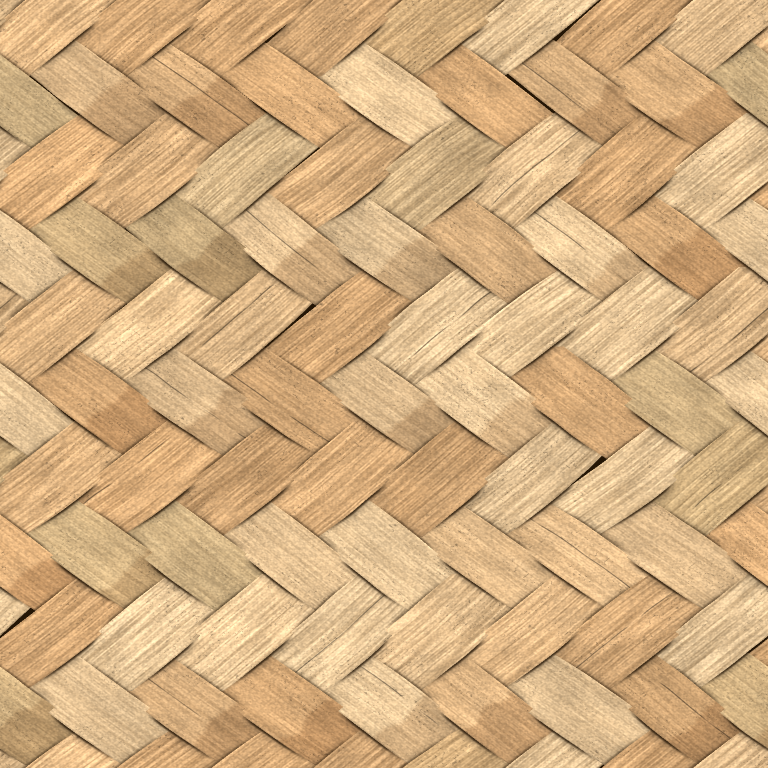
Reproduce this texture procedurally as a WebGL 1 fragment shader.

```glsl
precision highp float;
// Herringbone weave of flat, dry palm strips with fibres, stains and cracks.
uniform vec2 u_resolution;

const vec2 REPEATS = vec2(8.0, 5.0);       // strips across, row pairs down
const vec2 ORIGIN = vec2(0.045, 0.618);    // first strip centre, in cells from the top left
const float FALL_SLOPE = 0.75;             // rise over run of the falling strips
const float RISE_SLOPE = 0.81;             // and of the rising strips
const float REACH = 0.68;                  // half length, including the tucked end
const float HALF_WIDTH = 0.54;
const float WIDTH_VARIATION = 0.09;
const float SIDE_JITTER = 0.06;
const float TILT = 0.16;
const float BEND = 0.26;
const float TAPER = 0.10;
const float FIBRE_STRENGTH = 0.42;
const float GRAIN_STRENGTH = 0.20;
const float STAIN_CHANCE = 0.55;
const float CRACK_CHANCE = 0.22;
const vec3 PALE = vec3(0.915, 0.785, 0.605);
const vec3 TAN = vec3(0.860, 0.680, 0.480);
const vec3 OLIVE = vec3(0.810, 0.695, 0.510);
const vec3 GAP = vec3(0.14, 0.085, 0.025);

float hash(vec2 p) {
  vec3 h = fract(p.xyx * 0.1031);
  h += dot(h, h.yzx + 33.33);
  return fract((h.x + h.y) * h.z);
}

float noise(vec2 p) {
  vec2 i = floor(p), f = fract(p);
  f = f * f * (3.0 - 2.0 * f);
  return mix(mix(hash(i), hash(i + vec2(1, 0)), f.x),
             mix(hash(i + vec2(0, 1)), hash(i + vec2(1, 1)), f.x), f.y);
}

// Skewed strip coordinates: x along, y across, both -0.5..0.5 on the visible part.
vec2 stripCoords(vec2 q, float family) {
  float slope = mix(FALL_SLOPE, RISE_SLOPE, family);
  float other = mix(RISE_SLOPE, FALL_SLOPE, family);
  float total = slope + other;
  vec2 along = vec2(1.0, slope) / (total * REPEATS.y);
  vec2 across = vec2(1.0, -other) * slope / (total * REPEATS.x);
  float det = along.x * across.y - along.y * across.x;
  return vec2(q.x * across.y - q.y * across.x, along.x * q.y - along.y * q.x) / det;
}

// Colour of one strip; edge is the distance to its nearer long side.
vec3 stripColour(vec2 st, float edge, vec2 id, float family) {
  float tone = hash(id + 3.7);
  float kind = hash(id + 11.3);
  vec2 offset = 90.0 * vec2(tone, kind);
  vec3 colour = mix(TAN, PALE, smoothstep(0.1, 0.9, tone));
  colour = mix(colour, OLIVE, 0.8 * smoothstep(0.84, 0.95, kind));
  colour *= 0.94 + 0.1 * hash(id + 23.1);

  // Fibres, soft blotches and fine grain
  float fibre = 0.3 * noise(st * vec2(2.5, 19.0) + offset)
              + 0.7 * noise(st * vec2(3.5, 44.0) + offset.yx) - 0.5;
  float blotch = noise(st * vec2(4.0, 3.0) + offset + 31.0) - 0.5;
  float grain = noise(st * vec2(75.0, 42.0) + offset) - 0.5;
  colour *= 1.0 + (0.6 + 0.5 * family) * FIBRE_STRENGTH * fibre * vec3(0.9, 1.0, 1.15);
  colour *= 1.0 + 0.13 * blotch + GRAIN_STRENGTH * grain;

  // Weathered lower part on some of the falling strips
  float stainEdge = 0.25 * hash(id + 41.9) + 0.02 * fibre + 0.1 * blotch;
  float stained = step(hash(id + 53.3), STAIN_CHANCE) * (1.0 - family);
  colour *= 1.0 - stained * vec3(0.11, 0.14, 0.17) * smoothstep(-0.03, 0.03, st.x - stainEdge);

  // Tiny dark specks and thin lengthwise cracks
  float speck = smoothstep(0.78, 0.95, noise(st * vec2(80.0, 44.0) + offset.yx));
  colour *= 1.0 - 0.25 * speck * smoothstep(0.45, 0.75, noise(st * 4.0 + offset.yx));
  float crackLine = 0.6 * (hash(id + 67.0) - 0.5) + 0.02 * (noise(st.xx * 4.0 + offset) - 0.5);
  float crack = (1.0 - smoothstep(0.003, 0.016, abs(st.y - crackLine)))
              * step(hash(id + 71.0), CRACK_CHANCE) * smoothstep(0.2, 0.6, noise(st.xx * 4.0 + offset));
  colour *= 1.0 - 0.4 * crack;

  // Thin cut sides, lit above and dark below; tucked ends fade into the gap
  float rim = 1.0 - smoothstep(0.0, 0.03, edge);
  colour *= 1.0 + rim * (st.y > 0.0 ? 0.05 : -0.15);
  return mix(colour, GAP, 0.9 * smoothstep(0.51, 0.60, abs(st.x)));
}

// The strip nearest to its own middle lies on top; higher neighbours shade it.
vec3 weave(vec2 uv) {
  vec2 cell = vec2(uv.x, 1.0 - uv.y) * REPEATS - ORIGIN;
  float lowest = REACH, topEdge = 0.0, topFamily = 0.0;
  vec2 topCoords = vec2(0.0), topId = vec2(0.0);
  vec3 sides[6];                           // distance from middle, edge, shadow weight
  for (int f = 0; f < 2; f++) {
    float family = float(f);               // 0 falls to the right, 1 rises
    vec2 p = cell - 0.5 * family;
    vec2 nearest = floor(p + 0.5);
    for (int i = 0; i < 3; i++) {
      vec2 centre = nearest + vec2(float(i) - 1.0, 0.0);
      vec2 id = mod(centre, REPEATS) + 17.0 * family;
      vec2 q = (p - centre) / REPEATS;
      q.x *= 1.0 - 2.0 * family;
      vec2 st = stripCoords(q, family);
      float s2 = st.x * st.x;
      st.y += BEND * (0.7 + 0.6 * family) * (hash(id + 5.1) - 0.5) * (s2 - 0.08);
      st.y += SIDE_JITTER * (hash(id + 13.9) - 0.5) + TILT * (hash(id + 19.3) - 0.5) * st.x;
      st.y += 0.02 * (noise(vec2(st.x * 5.0, 0.5) + id * 7.0) - 0.5);
      float halfWidth = HALF_WIDTH + WIDTH_VARIATION * (hash(id + 9.7) - 0.5) - TAPER * s2;
      float edge = halfWidth - abs(st.y);
      sides[f * 3 + i] = vec3(abs(st.x), edge, st.y < 0.0 ? 1.0 : 0.55);
      if (edge > 0.0 && abs(st.x) < lowest) {
        lowest = abs(st.x);
        topEdge = edge;
        topFamily = family;
        topCoords = st;
        topId = id;
      }
    }
  }
  if (lowest >= REACH) return GAP;

  float contact = 0.0, soft = 0.0;
  for (int k = 0; k < 6; k++) {
    float drop = smoothstep(0.0, 0.32, lowest - sides[k].x) * sides[k].z;
    float away = -sides[k].y;
    if (away >= 0.0) {
      contact = max(contact, drop * (1.0 - smoothstep(0.008, 0.055, away)));
      soft = max(soft, drop * (1.0 - smoothstep(0.0, 0.17, away)));
    }
  }
  vec3 colour = stripColour(topCoords, topEdge, topId, topFamily);
  return mix(colour * (1.0 - 0.24 * soft), GAP, 0.78 * contact);
}

void main() {
  // Four samples per pixel smooth every edge
  vec3 sum = vec3(0.0);
  for (int k = 0; k < 4; k++) {
    vec2 shift = vec2(mod(float(k), 2.0), floor(float(k) * 0.5)) * 0.5 - 0.25;
    sum += weave((gl_FragCoord.xy + shift) / u_resolution);
  }
  gl_FragColor = vec4(sum * 0.25, 1.0);
}
```
